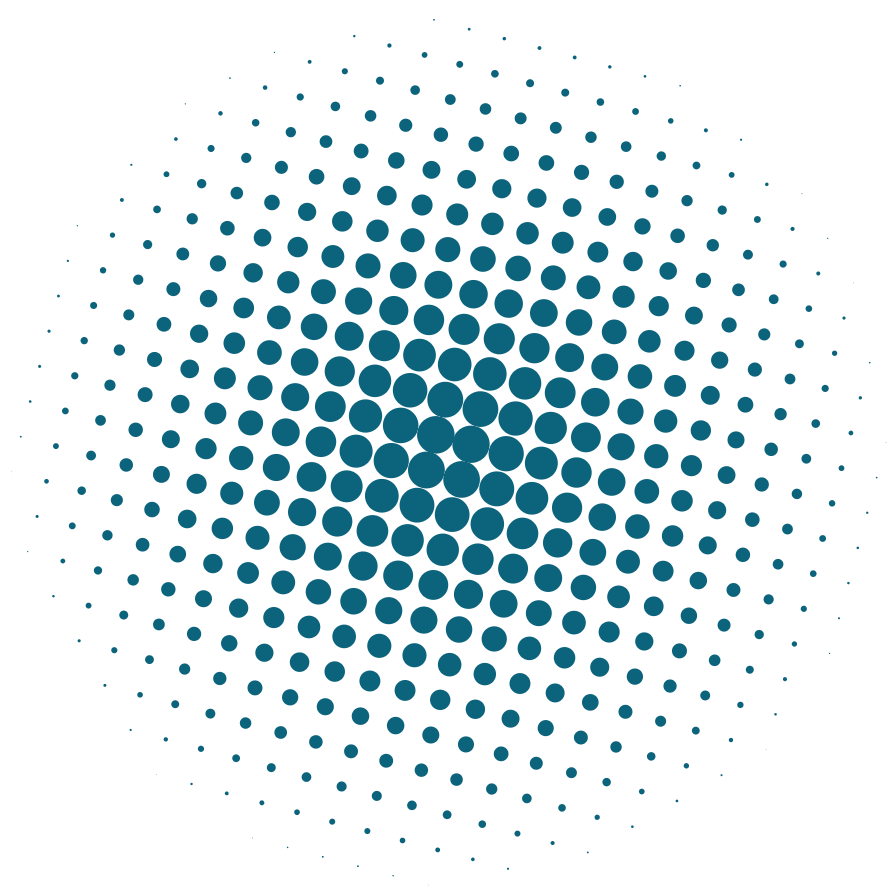
Reproduce this background procedurally as a Shadertoy shader.

```glsl
// Draws a tilted halftone of teal dots that shrink from the centre to a round rim on white.

const vec3 PAPER = vec3(1.0);
const vec3 TEAL = vec3(0.047, 0.388, 0.486);

const float TILT = radians(-15.0);
const float PITCH = 0.04063;                         // spacing of the dot lattice
const vec2 LATTICE_CENTRE = vec2(0.5008, 0.4898);    // corner shared by the four middle dots
const vec2 DISC_CENTRE = vec2(0.5006, 0.5);
const float DISC_RADIUS = 0.4935;
const float MAX_DOT_RADIUS = 0.0215;

mat2 rotation(float angle) {
    float c = cos(angle), s = sin(angle);
    return mat2(c, s, -s, c);
}

// Dot size falls to zero at the rim, slightly bulged above a straight ramp.
float dotRadius(vec2 dotCentre, vec2 discCentre, float discRadius, float maxRadius) {
    float t = distance(dotCentre, discCentre) / discRadius;
    return maxRadius * max(1.0 - t, 0.0) * (1.0 + 0.4 * t);
}

// Smooth coverage of one dot; dots thinner than a pixel fade out.
float dotCoverage(vec2 p, vec2 centre, float radius, float pixel) {
    float edge = clamp(0.5 + (radius - distance(p, centre)) / pixel, 0.0, 1.0);
    return edge * min(2.0 * radius / pixel, 1.0);
}

// Neighbouring cells are included because the middle dots overlap.
float halftone(vec2 p, mat2 turn, float pitch, float pixel) {
    vec2 cell = floor((p - LATTICE_CENTRE) * turn / pitch);
    float ink = 0.0;
    for (int y = -1; y <= 1; y++) {
        for (int x = -1; x <= 1; x++) {
            vec2 site = cell + vec2(x, y) + 0.5;
            vec2 centre = LATTICE_CENTRE + turn * site * pitch;
            float radius = dotRadius(centre, DISC_CENTRE, DISC_RADIUS, MAX_DOT_RADIUS);
            ink = max(ink, dotCoverage(p, centre, radius, pixel));
        }
    }
    return ink;
}

void mainImage(out vec4 fragColor, in vec2 fragCoord) {
    // Canvas units, centred on the shorter side
    float pixel = 1.0 / min(iResolution.x, iResolution.y);
    vec2 p = (fragCoord - 0.5 * iResolution.xy) * pixel + 0.5;

    float ink = halftone(p, rotation(TILT), PITCH, pixel);
    fragColor = vec4(mix(PAPER, TEAL, ink), 1.0);
}
```
